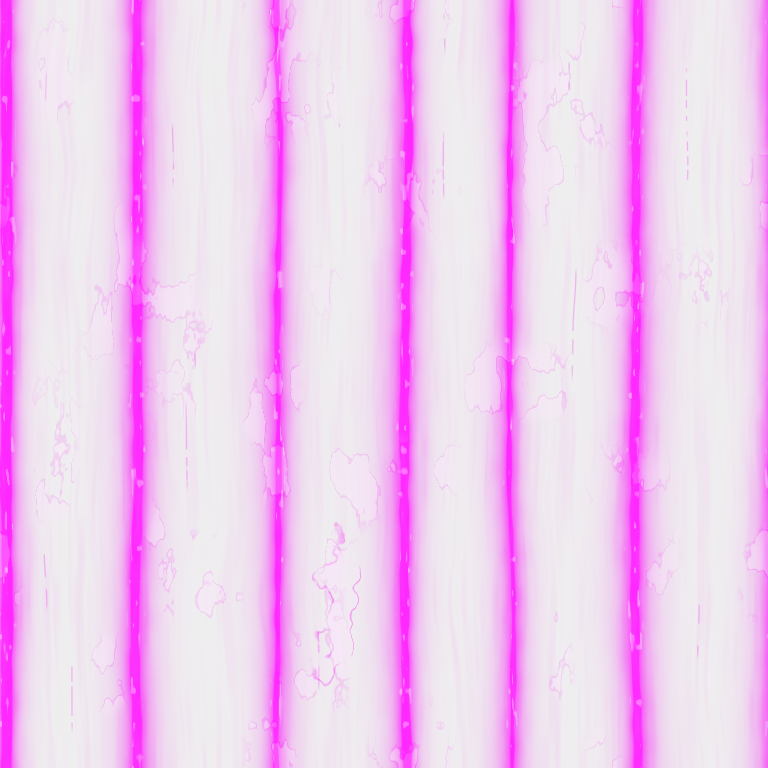
Give the GLSL for this texture, as a WebGL 2 fragment shader.

```glsl
#version 300 es
precision highp float;
// Six pale upright logs with glowing magenta seams, fine grain, cracks and peeled flakes.
uniform vec2 u_resolution;
out vec4 fragColor;

const int LOGS = 6;
const float SEAM_X[LOGS] = float[](0.010, 0.178, 0.362, 0.529, 0.666, 0.828);
const float SEAM_HALF[LOGS] = float[](0.0065, 0.0055, 0.0028, 0.0050, 0.0028, 0.0050);
const vec3 WOOD = vec3(0.937, 0.938, 0.937);
const vec3 PINK = vec3(0.940, 0.160, 0.940);
const vec3 SEAM_GLOW = vec3(0.060, 0.0, 0.060);
const vec3 PALE_FLAKE = vec3(0.975, 0.900, 0.975);

float hash(vec2 p) {
  vec3 q = fract(vec3(p.xyx) * vec3(0.1031, 0.1030, 0.0973));
  q += dot(q, q.yzx + 33.33);
  return fract((q.x + q.y) * q.z);
}

// Value noise that wraps after a whole number of cells over the canvas.
float noise(vec2 uv, vec2 cells, float seed) {
  vec2 p = uv * cells, i = floor(p), f = fract(p);
  f = f * f * (3.0 - 2.0 * f);
  vec2 a = mod(i, cells) + seed, b = mod(i + 1.0, cells) + seed;
  return mix(mix(hash(a), hash(vec2(b.x, a.y)), f.x),
             mix(hash(vec2(a.x, b.y)), hash(b), f.x), f.y);
}

float fbm(vec2 uv, vec2 cells, float seed) {
  float sum = 0.0, weight = 0.533;
  for (int i = 0; i < 4; i++) {
    sum += weight * noise(uv, cells, seed + float(i) * 17.0);
    cells *= 2.0;
    weight *= 0.5;
  }
  return sum;
}

vec2 wrapDelta(vec2 d) { return d - round(d); }

float stroke(float d, float halfWidth, float pixel) {
  return 1.0 - smoothstep(halfWidth - pixel * 0.5, halfWidth + pixel, abs(d));
}

// Magenta strength around every seam: solid core plus a fading glow on each side.
float seams(vec2 uv, float grain, float pixel) {
  float tint = 0.0;
  for (int i = 0; i < LOGS; i++) {
    float id = float(i);
    float sway = (noise(vec2(id / 6.0, uv.y), vec2(6.0, 5.0), 3.0) - 0.5) * 0.007;
    float d = wrapDelta(vec2(uv.x - SEAM_X[i] - sway, 0.0)).x;
    float side = step(0.0, d);
    float ragged = noise(uv, vec2(90.0, 36.0), 21.0) - 0.5;
    float halfWidth = SEAM_HALF[i] + ragged * 0.003;
    float reach = mix(0.011, 0.019, hash(vec2(id + 4.0, side * 7.0 + 2.0)));
    reach *= 0.8 + 0.4 * noise(vec2(id / 6.0, uv.y), vec2(6.0, 4.0), 40.0 + side * 9.0);
    float outside = max(abs(d) - halfWidth, 0.0);
    float glow = exp(-outside * (1.0 + (grain - 0.5) * 0.7) / reach);
    float core = stroke(d, halfWidth, max(pixel, 0.0015));
    float mottle = 0.65 + 0.35 * noise(uv, vec2(200.0, 40.0), 55.0);
    tint += 0.80 * glow + 0.20 * core * mottle;
  }
  return min(tint, 1.0);
}

// Thin broken cracks running along the crowns of the logs.
float cracks(vec2 uv, float pixel) {
  float tint = 0.0;
  for (int i = 0; i < 14; i++) {
    float id = float(i);
    int log = i % LOGS;
    float across = mix(0.045, 0.085, hash(vec2(id, 5.0)));
    vec2 d = wrapDelta(uv - vec2(SEAM_X[log] + across, hash(vec2(id, 11.0))));
    float halfLength = mix(0.02, 0.11, hash(vec2(id, 23.0)));
    float bend = (noise(uv, vec2(4.0, 14.0), id) - 0.5) * 0.006;
    float line = stroke(d.x + bend, 0.0005, max(pixel, 0.0008));
    float ends = 1.0 - smoothstep(halfLength * 0.7, halfLength, abs(d.y));
    float gaps = smoothstep(0.38, 0.55, noise(uv, vec2(8.0, 110.0), 70.0 + id));
    tint = max(tint, line * ends * gaps);
  }
  return tint;
}

// Peeled scar: x is its ragged outline, y its inside.
vec2 scar(vec2 uv, vec2 center, vec2 size, float pixel) {
  vec2 d = wrapDelta(uv - center);
  d.x += (fbm(uv, vec2(18.0, 16.0), 81.0) - 0.5) * 0.055 - d.y * 0.13;
  float edge = (length(d / size) - 1.0) * size.x;
  edge += (fbm(uv, vec2(40.0, 32.0), 92.0) - 0.5) * 0.03;
  float patchy = smoothstep(0.30, 0.65, noise(uv, vec2(60.0, 40.0), 97.0));
  return vec2(stroke(edge, 0.0010, max(pixel, 0.0012)) * patchy,
              1.0 - smoothstep(-0.002, 0.002, edge));
}

void main() {
  vec2 uv = gl_FragCoord.xy / u_resolution;
  float pixel = 1.0 / min(u_resolution.x, u_resolution.y);

  // Fibres drift sideways slightly so the grain is not ruled.
  vec2 fibre = uv + vec2((noise(uv, vec2(12.0, 9.0), 8.0) - 0.5) * 0.012, 0.0);
  float grain = 0.6 * noise(fibre, vec2(110.0, 5.0), 13.0) + 0.4 * noise(fibre, vec2(240.0, 14.0), 31.0);
  float tint = seams(uv, grain, pixel);
  tint += 0.07 * smoothstep(0.35, 0.9, grain) * (0.4 + fbm(uv, vec2(9.0, 4.0), 61.0));

  // Scattered flakes: pale chips with pink rims, limited to a few areas.
  float chip = fbm(fibre, vec2(36.0, 18.0), 45.0);
  float area = smoothstep(0.56, 0.78, noise(uv, vec2(14.0, 8.0), 66.0));
  float chipInside = smoothstep(0.58, 0.61, chip) * area;
  float chipRim = stroke(chip - 0.59, 0.012, 0.015) * area;
  vec2 peel = scar(uv, vec2(0.432, 0.205), vec2(0.019, 0.10), pixel);
  tint += 0.16 * chipRim + 0.38 * peel.x + 0.30 * cracks(uv, pixel);
  tint = clamp(tint, 0.0, 1.0);

  vec3 color = mix(WOOD, PINK, tint) + SEAM_GLOW * tint * tint;
  color = mix(color, PALE_FLAKE, 0.45 * chipInside * (1.0 - 0.6 * tint) + 0.25 * peel.y);

  // Small light splinters caught in the seams.
  float splinter = smoothstep(0.80, 0.93, noise(fibre, vec2(230.0, 70.0), 77.0));
  color.g += 0.28 * splinter * smoothstep(0.45, 0.8, tint);
  fragColor = vec4(clamp(color, 0.0, 1.0), 1.0);
}
```
